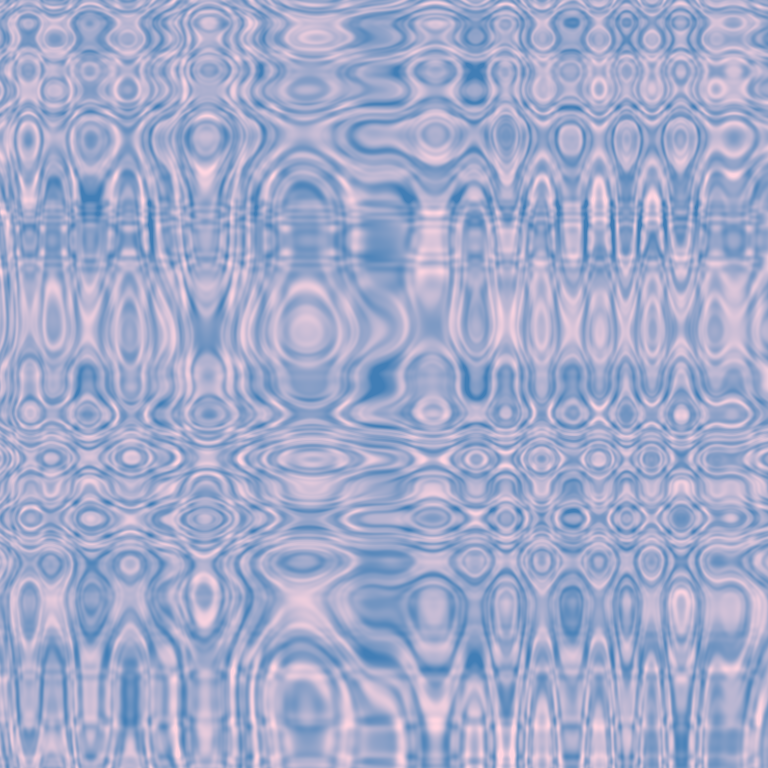
Reproduce this background procedurally as a WebGL 1 fragment shader.

```glsl
precision highp float;
// Soft blue and pink contour lines folded into rows, columns and plaid bands.

uniform vec2 u_resolution;

const float TAU = 6.28318;
const vec3 DEEP_BLUE = vec3(0.26, 0.495, 0.715);
const vec3 PALE_PINK = vec3(1.0, 0.84, 0.885);

float hash(vec2 cell) {
    return fract(sin(dot(cell, vec2(127.1, 311.7))) * 43758.5);
}

// Contribution of one lattice corner with a random unit gradient.
float cornerSlope(vec2 cell, vec2 corner, vec2 local) {
    float angle = TAU * hash(cell + corner);
    return dot(vec2(cos(angle), sin(angle)), local - corner);
}

float gradientNoise(vec2 p) {
    vec2 cell = floor(p);
    vec2 local = p - cell;
    vec2 fade = local * local * local * (local * (local * 6.0 - 15.0) + 10.0);
    float low = mix(cornerSlope(cell, vec2(0.0, 0.0), local),
                    cornerSlope(cell, vec2(1.0, 0.0), local), fade.x);
    float high = mix(cornerSlope(cell, vec2(0.0, 1.0), local),
                     cornerSlope(cell, vec2(1.0, 1.0), local), fade.x);
    return mix(low, high, fade.y);
}

// One-dimensional noise: a lattice row picked by a whole-number seed.
float wave(float t, float seed) {
    return gradientNoise(vec2(t, seed));
}

// Quick folds riding on a slow drift.
float foldAxis(float t, float frequency, float seed) {
    return wave(t * frequency, seed) + 0.8 * wave(t * 3.0 + 0.4, seed + 7.0);
}

// Slows an axis near each band centre (or speeds it up if strength < 0).
float stretchAxis(float t, float bands, float centre, float strength) {
    return t - strength * sin(TAU * bands * (t - centre)) / (TAU * bands);
}

float twoOctaves(vec2 p) {
    return gradientNoise(p) + 0.5 * gradientNoise(p * 2.0 + 17.3);
}

float contourTone(vec2 p) {
    float column = foldAxis(stretchAxis(p.x, 1.37, 0.04, -0.5), 11.0, 3.0);
    float row = foldAxis(stretchAxis(p.y, 1.65, 0.68, 0.9), 8.5, 23.0);

    // Height lines, varied slowly along their length.
    float height = column + row + 0.3 * gradientNoise(p * 5.0 + 40.0);
    float lines = twoOctaves(vec2(height * 14.0, (column - row) * 3.0));

    // Mirrored blocks, strongest where the rows are stretched.
    float flatness = smoothstep(0.4, 0.95, cos(TAU * 1.65 * (p.y - 0.68)));
    float crossFold = wave(p.y * 11.0, 51.0);
    float plaid = gradientNoise(vec2(column * 13.0, crossFold * 11.0) + 70.0);

    return 0.51 + 0.62 * (lines + mix(0.3, 0.8, flatness) * plaid);
}

void main() {
    vec2 p = gl_FragCoord.xy / u_resolution;

    // Average a small neighbourhood for soft edges.
    float tone = 0.0;
    for (int j = -1; j <= 1; j++) {
        for (int i = -1; i <= 1; i++) {
            tone += contourTone(p + 0.0011 * vec2(float(i), float(j)));
        }
    }
    tone = clamp(tone / 9.0, 0.0, 1.0);

    gl_FragColor = vec4(mix(DEEP_BLUE, PALE_PINK, tone), 1.0);
}
```
